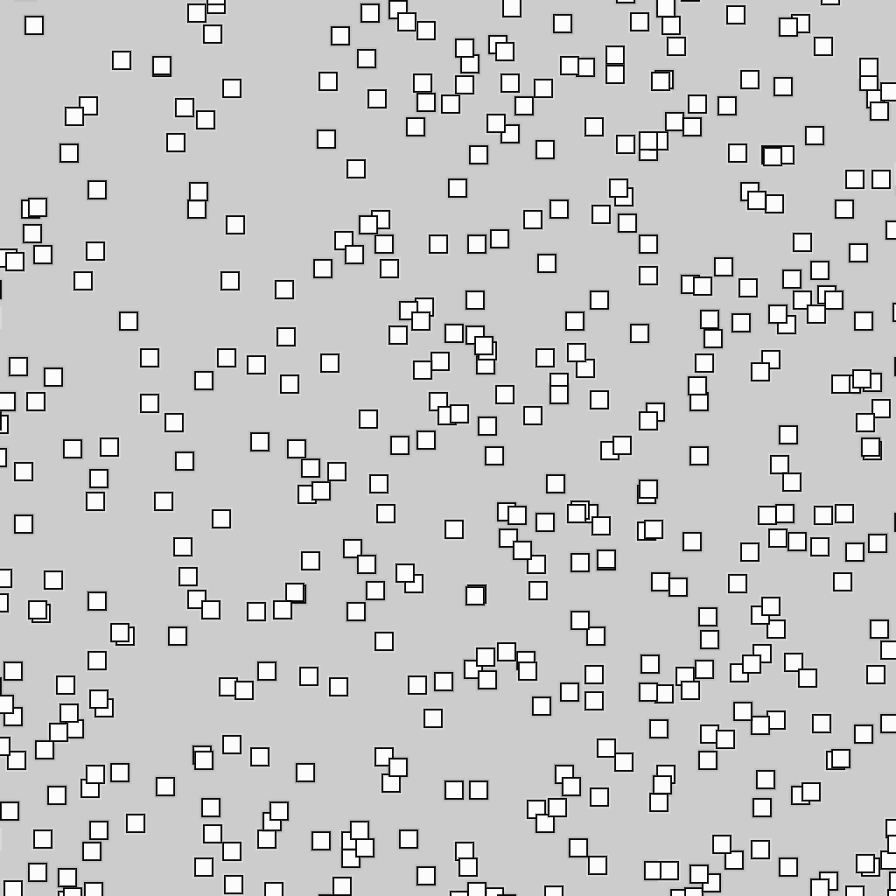
This pattern is drawn by a WebGL 2 fragment shader. Its source:

```glsl
#version 300 es
precision highp float;
// Small white squares with thin black outlines, scattered and overlapping on grey.

uniform vec2 u_resolution;
out vec4 outColor;

// Colours
const vec3 GROUND = vec3(0.80);
const vec3 FRINGE_DARK = vec3(0.76);
const vec3 FRINGE_LIGHT = vec3(0.85);
const vec3 OUTLINE = vec3(0.02);
const vec3 FILL = vec3(0.99);

// Sizes, as parts of the canvas height
const float STEP = 1.0 / 512.0;         // centres snap to this grid
const float HALF_SIZE = 5.5 * STEP;     // centre to outer edge
const float LINE_WIDTH = STEP;
const float FRINGE_WIDTH = STEP;

// Scatter
const float CELLS = 10.0;               // cells along the canvas
const int SLOTS = 8;                    // most squares in one cell
const float CHANCE = 0.58;              // chance that a slot is filled
const float CHANCE_SLOPE = 0.16;        // denser towards the right
const vec2 SPARSE_CENTRE = vec2(0.26, 0.75);
const float SPARSE_RADIUS = 0.4;
const float SPARSE_DEPTH = 0.24;

float hash(vec3 p) {
    return fract(sin(dot(p, vec3(127.1, 311.7, 74.7))) * 43758.5453);
}

float squareDistance(vec2 p, float halfSize) {
    vec2 d = abs(p) - halfSize;
    return max(d.x, d.y);
}

// Share of a pixel that lies inside an edge at distance d
float coverage(float d, float pixel) {
    return clamp(0.5 - d / pixel, 0.0, 1.0);
}

float fillChance(vec2 p) {
    float sparse = 1.0 - smoothstep(0.0, SPARSE_RADIUS, distance(p, SPARSE_CENTRE));
    return CHANCE + CHANCE_SLOPE * (p.x - 0.5) - SPARSE_DEPTH * sparse;
}

void main() {
    float pixel = 1.0 / u_resolution.y;
    vec2 p = gl_FragCoord.xy * pixel;

    vec3 ground = GROUND;
    vec3 figure = OUTLINE;
    float figureAlpha = 0.0;

    // The four nearest cells, always visited in the same stacking order
    vec2 firstCell = floor(p * CELLS - 0.5);
    for (int n = 0; n < 4; n++) {
        vec2 cell = firstCell + vec2(n % 2, n / 2);
        for (int k = 0; k < SLOTS; k++) {
            vec3 id = vec3(cell, float(k));
            vec2 jitter = vec2(hash(id + 17.3), hash(id + 41.9));
            vec2 centre = (cell + jitter) / CELLS;
            if (hash(id) > fillChance(centre)) continue;
            centre = (floor(centre / STEP) + 0.5) * STEP;

            float d = squareDistance(p - centre, HALF_SIZE);
            float body = coverage(d, pixel);
            float inner = coverage(d + LINE_WIDTH, pixel);

            // Faint fringe on the ground, light or dark by square
            vec3 fringe = hash(id + 73.7) < 0.5 ? FRINGE_LIGHT : FRINGE_DARK;
            ground = mix(ground, fringe, coverage(d - FRINGE_WIDTH, pixel));

            // Later squares cover earlier ones
            figure = mix(figure, mix(OUTLINE, FILL, inner), body);
            figureAlpha = max(figureAlpha, body);
        }
    }

    outColor = vec4(mix(ground, figure, figureAlpha), 1.0);
}
```
